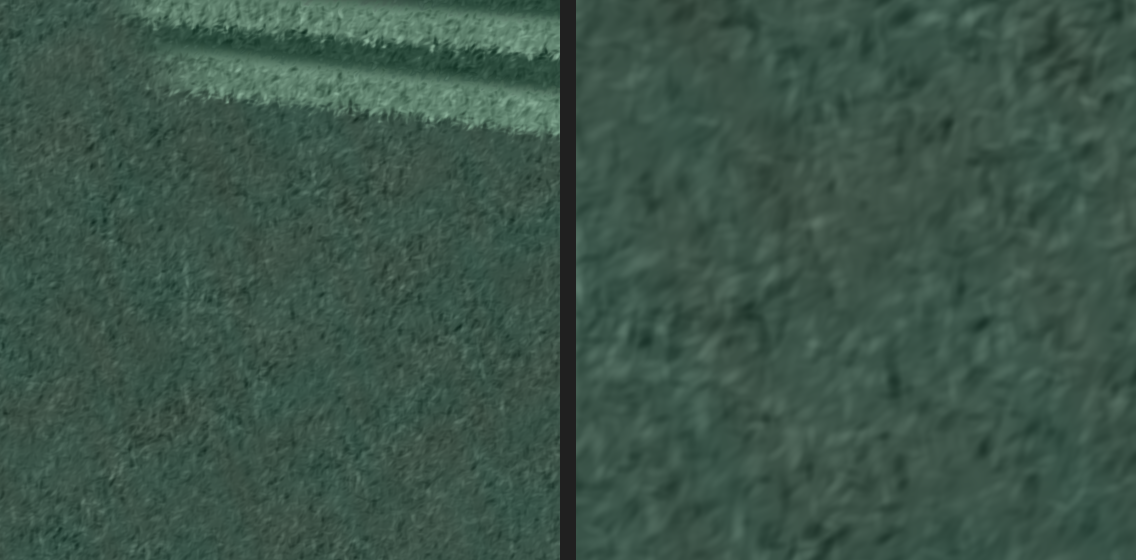
Left: the whole. Right: its middle third, enlarged.
This texture is drawn by a Shadertoy shader. Its source:

```glsl
const vec3 FIELD = vec3(0.230, 0.325, 0.280);
const vec3 STRIPE = vec3(0.375, 0.510, 0.432);
const vec3 GAP = vec3(0.165, 0.295, 0.235);
const vec3 GRAIN_TINT = vec3(0.95, 1.0, 0.95);
const vec3 HUE_DRIFT = vec3(-0.012, 0.006, 0.006);

const float COARSE_CELLS = 62.0;
const float FINE_CELLS = 100.0;
const float FIBRE_LENGTH = 0.95;   // in cells
const float FIBRE_WIDTH = 0.40;
const float LEAN = 1.05;           // mean fibre angle, radians
const float LEAN_SPREAD = 1.5;
const float FIELD_CONTRAST = 0.078;
const float STRIPE_CONTRAST = 0.125;
const float EDGE_SOFTNESS = 0.013;
const float EDGE_RAGGEDNESS = 0.012;

vec3 hash3(vec2 p) {
    vec3 q = fract(p.xyx * vec3(0.1031, 0.1030, 0.0973));
    q += dot(q, q.yxz + 33.33);
    return fract((q.xxy + q.yzz) * q.zyx);
}

// Cellular layer: one light or dark leaning fibre per cell
float fibres(vec2 p, float seed) {
    vec2 cell = floor(p);
    float sum = 0.0;
    for (int j = -1; j <= 1; j++) {
        for (int i = -1; i <= 1; i++) {
            vec2 id = cell + vec2(i, j);
            vec3 place = hash3(id + seed);
            vec3 look = hash3(id + seed + 71.7);
            float angle = LEAN + LEAN_SPREAD * (look.x - 0.5);
            vec2 axis = vec2(cos(angle), sin(angle));
            vec2 d = p - id - 0.2 - 0.6 * place.xy;
            vec2 q = vec2(dot(d, axis) / FIBRE_LENGTH,
                          dot(d, vec2(-axis.y, axis.x)) / FIBRE_WIDTH);
            float body = max(0.0, 1.0 - dot(q, q));
            sum += (2.0 * look.y - 1.0) * body * body;
        }
    }
    return sum;
}

// Slow drift from layered sines, about -1 to 1
float drift(vec2 p) {
    float a = sin(p.x * 7.0 + 2.0 * sin(p.y * 5.0 + 1.0));
    float b = sin(p.y * 13.0 - p.x * 9.0 + 1.6 * sin(p.x * 11.0));
    float c = sin(p.x * 23.0 + p.y * 19.0 + 2.0 * sin(p.y * 17.0));
    return (a + b + c) / 3.0;
}

// Soft band around a line sloping down to the right
float stripe(vec2 p, float top, float slope, float halfWidth) {
    float d = abs(1.0 - p.y - top - slope * p.x) - halfWidth;
    return 1.0 - smoothstep(-EDGE_SOFTNESS, EDGE_SOFTNESS, d);
}

void mainImage(out vec4 fragColor, in vec2 fragCoord) {
    vec2 uv = fragCoord / iResolution.xy;

    // Fibre grain, with the second grid turned to hide the cells
    vec2 turned = mat2(0.8, 0.6, -0.6, 0.8) * uv;
    float coarse = fibres(uv * COARSE_CELLS, 11.0);
    float fine = 0.6 * fibres(uv * FINE_CELLS, 47.0)
               + 0.6 * fibres(turned * FINE_CELLS + 140.0, 93.0);
    float grain = coarse + fine;

    // Ragged stripes that fade away on the left
    vec2 ragged = uv + EDGE_RAGGEDNESS * vec2(fine, grain);
    float upper = stripe(ragged, -0.016, 0.083, 0.033)
                * smoothstep(0.17, 0.30, ragged.x);
    float lower = stripe(ragged, 0.086, 0.117, 0.038)
                * smoothstep(0.21, 0.40, ragged.x);
    float light = max(upper, lower);
    float gap = stripe(ragged, 0.036, 0.095, 0.034)
              * smoothstep(0.15, 0.40, uv.x);
    float corner = smoothstep(0.025, 0.0, 1.0 - uv.y - 0.06 * (uv.x - 0.6))
                 * smoothstep(0.65, 0.85, uv.x);

    // Base colour with slow shifts in tone and hue
    vec3 color = FIELD + 0.008 * drift(uv * 1.3 + 2.0);
    color += HUE_DRIFT * drift(uv.yx * 1.7 + 0.4);
    color = mix(color, GAP, 0.85 * max(gap, corner));
    color = mix(color, STRIPE * (0.93 + 0.10 * uv.x), light);

    // Grain strength varies in patches and rises on the stripes
    float patches = 0.95 + 0.4 * drift(uv * 2.1 + 5.0);
    float contrast = mix(FIELD_CONTRAST * patches, STRIPE_CONTRAST, light);
    color += GRAIN_TINT * contrast * grain;

    fragColor = vec4(clamp(color, 0.0, 1.0), 1.0);
}
```
